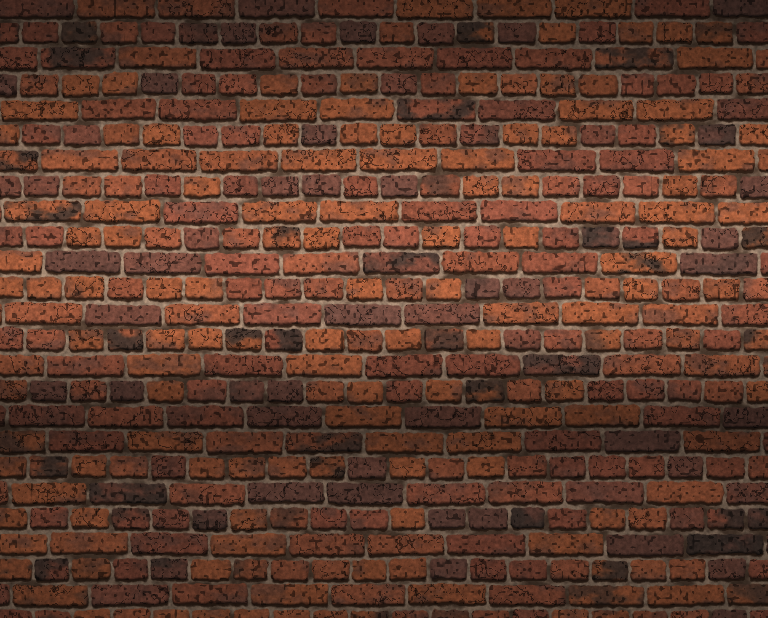
Reproduce this texture procedurally as a Shadertoy shader.

```glsl
// Weathered brick wall: courses of long stretchers alternate with courses of short headers.
// Each brick is a rounded box with a noisy edge, its own hashed tint, soot, pits and cracks;
// mortar is shadowed under the bricks, and two soft bands of light cross the wall.

const float COURSE = 0.04136;        // course height, in canvas heights
const float TOP_OFFSET = 0.215;      // part of the first course cut off at the top
const float STRETCHER = 3.11;        // lengths below are in courses
const float HEADER = 1.557;
const float DOUBLE_COURSE = 16.5;    // below this course two stretcher rows meet
const float DRIFT = 0.023;           // sideways creep of the joints per course
const vec2 HALF_GAP = vec2(0.068, 0.082);
const float CORNER = 0.13;
const float SHADOW_DROP = 0.10;

const vec3 ORANGE = vec3(0.69, 0.385, 0.245);
const vec3 RED = vec3(0.60, 0.335, 0.255);
const vec3 PLUM = vec3(0.43, 0.295, 0.255);
const vec3 SOOT = vec3(0.27, 0.225, 0.20);
const vec3 MORTAR = vec3(0.66, 0.55, 0.46);
const vec3 SHADOW = vec3(0.17, 0.10, 0.06);

float hash(vec2 p) {
    vec3 q = fract(vec3(p.xyx) * 0.1031);
    q += dot(q, q.yzx + 33.33);
    return fract((q.x + q.y) * q.z);
}

float noise(vec2 p) {
    vec2 i = floor(p), f = fract(p);
    f = f * f * (3.0 - 2.0 * f);
    return mix(mix(hash(i), hash(i + vec2(1, 0)), f.x),
               mix(hash(i + vec2(0, 1)), hash(i + vec2(1, 1)), f.x), f.y);
}

float fbm(vec2 p) {
    float sum = 0.0, amp = 0.5;
    for (int i = 0; i < 4; i++) {
        sum += amp * noise(p);
        p = mat2(1.6, 1.2, -1.2, 1.6) * p + 7.3;
        amp *= 0.5;
    }
    return sum / 0.9375;
}

// Signed distance to the brick of this cell; also gives its id and local position.
float brickField(vec2 p, out vec2 id, out vec2 local) {
    float row = floor(p.y);
    float bond = row + step(DOUBLE_COURSE, row);
    bool isLong = mod(bond, 2.0) < 0.5;
    float size = isLong ? STRETCHER : HEADER;
    float phase = isLong ? -0.17 + 0.5 * STRETCHER * mod(bond * 0.5, 2.0) : 0.65;
    float x = (p.x - phase - DRIFT * row) / size;

    // Each joint is shifted a little to its right
    float wander = isLong ? 0.035 : 0.09;
    float col = floor(x);
    if (fract(x) < wander * hash(vec2(col, row) + 41.0)) col -= 1.0;
    id = vec2(col, row);
    float left = col + wander * hash(id + 41.0);
    float right = col + 1.0 + wander * hash(id + vec2(42, 41));

    local = vec2((x - 0.5 * (left + right)) * size, fract(p.y) - 0.5);
    local.y += 0.05 * (hash(id + 17.0) - 0.5);
    vec2 halfSize = vec2(0.5 * (right - left) * size, 0.5) - HALF_GAP;
    halfSize.y -= 0.035 * hash(id + 29.0);
    vec2 q = abs(local) - halfSize + CORNER;
    return length(max(q, 0.0)) + min(max(q.x, q.y), 0.0) - CORNER;
}

// Brightness from the top (0) to the bottom (1) of the wall
float wallLight(float t) {
    float upper = mix(0.48, 1.0, smoothstep(-0.02, 0.36, t));
    upper *= mix(1.0, 0.50, smoothstep(0.48, 0.71, t));
    float lower = 0.17 * smoothstep(0.70, 0.79, t) * (1.0 - 0.55 * smoothstep(0.83, 1.02, t));
    return upper + lower;
}

void mainImage(out vec4 fragColor, in vec2 fragCoord) {
    vec2 uv = fragCoord / iResolution.y;
    float fromTop = 1.0 - uv.y;
    vec2 p = vec2(uv.x, fromTop) / COURSE + vec2(0.0, TOP_OFFSET);
    float soft = max(0.025, 0.8 / (iResolution.y * COURSE));

    // Uneven courses and chipped outlines
    vec2 wall = p;
    wall.y += 0.10 * (noise(p * vec2(0.35, 0.5) + 3.0) - 0.5);
    wall += 0.07 * (vec2(noise(p * 4.0), noise(p * 4.0 + 31.0)) - 0.5);
    vec2 id, local, aboveId, aboveLocal;
    float chips = 0.09 * (fbm(p * 6.0) - 0.5);
    float d = brickField(wall, id, local) + chips;
    float above = brickField(wall - vec2(0.02, SHADOW_DROP), aboveId, aboveLocal) + chips;

    // Brick tint, blotches and soot
    float tint = hash(id + 5.0);
    vec3 brick = mix(ORANGE, RED, smoothstep(0.15, 0.75, tint));
    brick = mix(brick, PLUM, 0.85 * smoothstep(0.76, 0.96, tint));
    float blotch = fbm(p * vec2(1.1, 1.8) + 19.0 * hash(id + 11.0));
    brick = mix(brick, PLUM, 0.55 * smoothstep(0.50, 0.78, blotch));
    float sooty = smoothstep(0.80, 0.95, hash(id + 23.0));
    brick = mix(brick, SOOT, 0.8 * sooty * smoothstep(0.36, 0.60, blotch));

    // Grain, pits and cracks
    float grain = fbm(p * 9.0);
    brick *= 0.74 + 0.50 * grain + 0.12 * (hash(id + 7.0) - 0.5);
    brick *= 1.0 - 0.45 * smoothstep(0.72, 0.86, noise(p * 8.0 + 50.0));
    float vein = abs(fbm(p * 1.9 + 13.0 * hash(id + 3.0)) - 0.5);
    float cracked = step(0.45, hash(id + 37.0));
    brick *= 1.0 - 0.5 * cracked * (1.0 - smoothstep(0.004, 0.022, vein));

    // Worn rim: lit along the top, dark along the bottom
    float rim = smoothstep(-0.13, 0.0, d);
    brick *= 1.0 - rim * (0.14 + 0.55 * smoothstep(0.05, 0.45, local.y));
    brick *= 1.0 + 0.16 * rim * smoothstep(0.1, 0.4, -local.y);

    // Mortar, in the shadow of the brick above
    vec3 mortar = MORTAR * (0.68 + 0.55 * fbm(p * 7.0 + 60.0));
    float shade = 1.0 - smoothstep(-0.06, 0.035, above);
    float dirt = smoothstep(0.48, 0.72, fbm(p * vec2(0.9, 1.6) + 80.0));
    mortar = mix(mortar, SHADOW, max(0.88 * shade, 0.6 * dirt));

    vec3 color = mix(brick, mortar, smoothstep(-soft, soft, d));
    float across = uv.x * iResolution.y / iResolution.x - 0.5;
    color *= wallLight(fromTop) * (1.0 - 0.35 * across * across);
    fragColor = vec4(clamp(color, 0.0, 1.0), 1.0);
}
```
